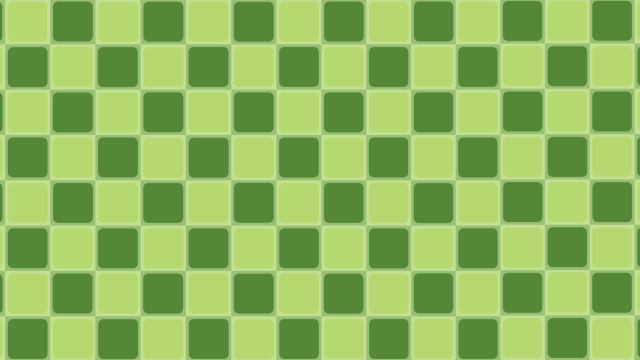
Write a Shadertoy shader that draws this pattern.

```glsl
// A green checkerboard of framed, round-cornered tiles, about 14 by 8 cells.
// Each cell is a flat frame with a rounded-box tile on top; a slow bend, a small
// step in the right columns and gradient noise keep the grid slightly uneven.

#define PITCH       vec2(0.1249, 0.1259)   // cell size, in canvas heights
#define GRID_ORIGIN vec2(0.0150, -0.0044)  // lower left corner of cell (0, 0)
#define TILE_HALF   0.441                  // half tile width, in cells
#define TILE_RADIUS 0.115                  // corner radius, in cells
#define BEND        0.0022                 // sideways drift of the columns
#define LIFT        0.0024                 // rise of the right-hand columns
#define LIFT_COLUMN 11.0                   // first raised column
#define WOBBLE      0.012                  // tile misplacement, in cells
#define LIGHT_TILE  vec3(0.710, 0.850, 0.440)
#define DARK_TILE   vec3(0.330, 0.530, 0.220)
#define LIGHT_FRAME vec3(0.760, 0.880, 0.570)
#define DARK_FRAME  vec3(0.600, 0.750, 0.450)

// Random unit vector for a lattice point
vec2 latticeGradient(vec2 cell) {
    float angle = 6.2832 * fract(sin(dot(cell, vec2(127.1, 311.7))) * 43758.5);
    return vec2(cos(angle), sin(angle));
}

float gradientNoise(vec2 p) {
    vec2 i = floor(p), f = p - i;
    vec2 s = f * f * (3.0 - 2.0 * f);
    vec2 e = vec2(1.0, 0.0);
    float a = dot(latticeGradient(i), f);
    float b = dot(latticeGradient(i + e.xy), f - e.xy);
    float c = dot(latticeGradient(i + e.yx), f - e.yx);
    float d = dot(latticeGradient(i + e.xx), f - e.xx);
    return mix(mix(a, b, s.x), mix(c, d, s.x), s.y);
}

float roundedBox(vec2 p, float halfSize, float radius) {
    vec2 q = abs(p) - halfSize + radius;
    return length(max(q, 0.0)) + min(max(q.x, q.y), 0.0) - radius;
}

void mainImage(out vec4 fragColor, in vec2 fragCoord) {
    vec2 p = fragCoord / iResolution.y - GRID_ORIGIN;
    float pixel = 1.0 / (iResolution.y * PITCH.y);  // one pixel, in cells

    // Uneven grid
    p.x -= BEND * (0.6 - cos(6.2832 * fragCoord.x / iResolution.x));
    float column = floor(p.x / PITCH.x);
    p.y -= LIFT * step(LIFT_COLUMN, column);

    // Cell and position within it
    vec2 grid = p / PITCH;
    vec2 cell = floor(grid);
    vec2 local = grid - cell - 0.5;
    float dark = 1.0 - mod(cell.x + cell.y, 2.0);

    // Frames, blended evenly across shared cell edges
    vec2 inside = clamp((0.5 - abs(local)) / (0.6 * pixel), 0.0, 1.0);
    float frameDark = 0.5 + (dark - 0.5) * inside.x * inside.y;
    vec3 color = mix(LIGHT_FRAME, DARK_FRAME, frameDark);

    // Tile, nudged a little in each cell
    vec2 seed = cell * 0.73 + 0.37;
    vec2 nudge = WOBBLE * vec2(gradientNoise(seed), gradientNoise(seed + 41.3));
    float dist = roundedBox(local - nudge, TILE_HALF, TILE_RADIUS);
    float tile = 1.0 - smoothstep(-0.75 * pixel, 0.75 * pixel, dist);
    color = mix(color, mix(LIGHT_TILE, DARK_TILE, dark), tile);

    fragColor = vec4(color, 1.0);
}
```
